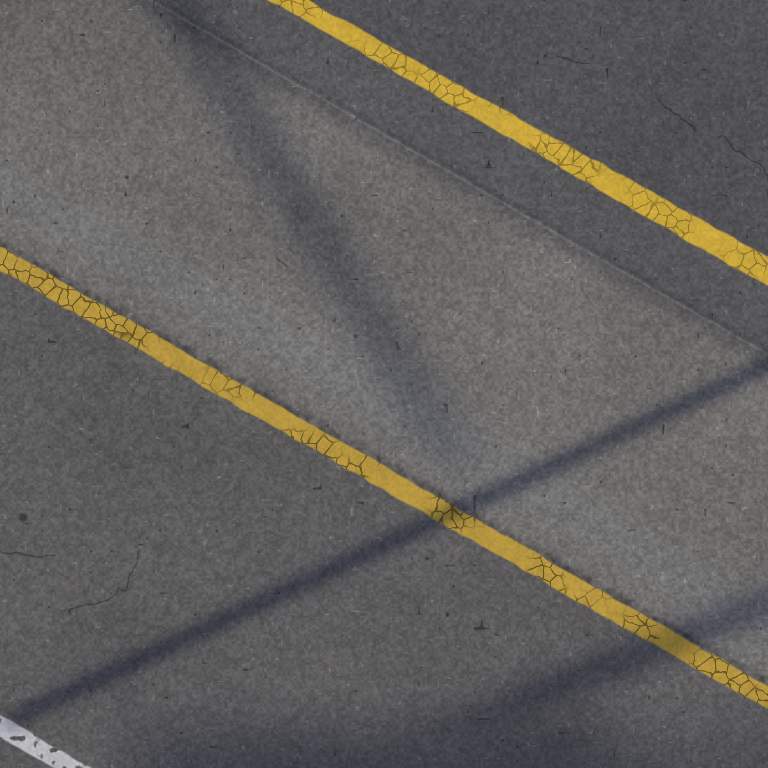
Reproduce this texture procedurally as a Shadertoy shader.

```glsl
const vec3 PALE_ASPHALT = vec3(0.432, 0.422, 0.415);
const vec3 LOWER_ASPHALT = vec3(0.358, 0.352, 0.357);
const vec3 UPPER_ASPHALT = vec3(0.322, 0.318, 0.332);
const vec3 BRIGHT_YELLOW = vec3(0.82, 0.68, 0.25);
const vec3 WORN_YELLOW = vec3(0.74, 0.61, 0.26);
const vec3 WHITE_PAINT = vec3(0.74, 0.74, 0.76);
const vec3 SHADOW_TINT = vec3(0.56, 0.60, 0.72);
const float STRIPE_HALF = 0.0135;
const float EDGE = 0.0018;
const float GRAIN = 0.20;

float hash(vec2 p) {
    vec3 q = fract(vec3(p.xyx) * 0.1031);
    q += dot(q, q.yzx + 33.33);
    return fract((q.x + q.y) * q.z);
}

float noise(vec2 p) {
    vec2 i = floor(p), f = fract(p);
    f = f * f * (3.0 - 2.0 * f);
    return mix(mix(hash(i), hash(i + vec2(1, 0)), f.x),
               mix(hash(i + vec2(0, 1)), hash(i + vec2(1, 1)), f.x), f.y);
}

float fbm(vec2 p) {
    float sum = 0.0, amp = 0.5;
    for (int i = 0; i < 4; i++) {
        sum += amp * noise(p);
        p = mat2(1.6, 1.2, -1.2, 1.6) * p + 7.3;
        amp *= 0.5;
    }
    return sum / 0.9375;
}

// Signed distance to a line, positive on its upper side
float above(vec2 p, vec2 a, vec2 b) {
    vec2 d = normalize(b - a);
    return dot(p - a, vec2(-d.y, d.x));
}

float segment(vec2 p, vec2 a, vec2 b) {
    vec2 d = b - a;
    return length(p - a - d * clamp(dot(p - a, d) / dot(d, d), 0.0, 1.0));
}

float band(float d, float halfWidth, float soft) {
    return 1.0 - smoothstep(halfWidth - soft, halfWidth + soft, abs(d));
}

float gauss(float d, float width) {
    return exp(-d * d / (width * width));
}

// Thin cell borders, one along each crack
float cellCracks(vec2 p) {
    vec2 cell = floor(p);
    float near = 9.0, second = 9.0;
    for (int y = -1; y <= 1; y++)
    for (int x = -1; x <= 1; x++) {
        vec2 c = cell + vec2(x, y);
        float d = length(c + vec2(hash(c), hash(c + 41.7)) - p);
        second = min(second, max(near, d));
        near = min(near, d);
    }
    return 1.0 - smoothstep(0.03, 0.16, second - near);
}

void mainImage(out vec4 fragColor, in vec2 fragCoord) {
    vec2 p = fragCoord / iResolution.xy;
    float edge = max(EDGE, 0.75 / iResolution.y);
    float cloud = fbm(p * 7.0);
    float fine = noise(p * 330.0);
    float wobble = (noise(p * 60.0) - 0.5) * 0.003;

    float upper = above(p, vec2(0.375, 1.0), vec2(1.0, 0.646));
    float lower = above(p, vec2(0.0, 0.664), vec2(1.0, 0.091));
    float seam = above(p, vec2(0.195, 1.0), vec2(1.0, 0.538)) + wobble * 0.6;
    float white = above(p, vec2(0.0, 0.055), vec2(0.1, -0.003));

    // Asphalt zones
    vec3 col = mix(LOWER_ASPHALT, PALE_ASPHALT, smoothstep(-0.006, 0.025, lower));
    col = mix(col, mix(UPPER_ASPHALT, LOWER_ASPHALT, 0.55), smoothstep(-0.035, 0.008, seam));
    col = mix(col, UPPER_ASPHALT, smoothstep(-0.01, 0.02, upper));
    col *= 0.93 + 0.14 * cloud;
    col += vec3(0.018, 0.026, 0.032) * gauss(lower - 0.085, 0.045);
    col *= 1.0 - 0.10 * smoothstep(0.75, 1.05, p.y) * step(seam, 0.0);

    // Stone grain, pale chips and dark pits
    float grain = (fine - 0.5) + 0.7 * (noise(p * 170.0 + 9.0) - 0.5);
    col *= 1.0 + GRAIN * grain;
    col += 0.10 * smoothstep(0.86, 1.0, noise(p * 240.0 + 31.0));
    col *= 1.0 - 0.35 * smoothstep(0.93, 1.0, noise(p * 110.0 + 73.0));

    // Pavement joint
    col *= 1.0 - 0.10 * gauss(seam - 0.005, 0.004);
    col += 0.10 * band(seam, 0.0012, edge) * (0.5 + 0.5 * noise(p * 90.0));

    // Hairline cracks
    vec2 w = p + (vec2(fbm(p * 28.0), fbm(p * 28.0 + 17.0)) - 0.5) * 0.035;
    float crack = segment(w, vec2(0.182, 0.29), vec2(0.165, 0.235));
    crack = min(crack, segment(w, vec2(0.165, 0.235), vec2(0.095, 0.205)));
    crack = min(crack, segment(w, vec2(0.86, 0.87), vec2(0.90, 0.83)));
    crack = min(crack, segment(w, vec2(0.94, 0.815), vec2(1.0, 0.77)));
    crack = min(crack, segment(w, vec2(0.72, 0.922), vec2(0.765, 0.92)));
    crack = min(crack, segment(w, vec2(0.0, 0.29), vec2(0.07, 0.275)));
    crack = min(crack, segment(p, vec2(0.36, 0.664), vec2(0.374, 0.653)));
    col *= 1.0 - 0.38 * band(crack, 0.0008, edge);
    col *= 1.0 - 0.45 * band(length(p - vec2(0.165, 0.769)) + wobble, 0.003, edge);
    col *= 1.0 - 0.35 * band(length(p - vec2(0.03, 0.326)) + wobble, 0.005, 0.003);

    // Painted stripes with worn, cracked surfaces
    float fringe = gauss(lower - 0.017, 0.006) * noise(p * 150.0);
    col *= 1.0 - 0.35 * fringe;
    float veins = cellCracks(p * 62.0 + fbm(p * 40.0)) * smoothstep(0.3, 0.6, noise(p * 24.0));
    float wear = 0.9 + 0.12 * fbm(p * 60.0) + 0.09 * (fine - 0.5);
    float upperHalf = mix(0.0125, 0.0165, smoothstep(0.4, 1.0, p.x));
    col = mix(col, BRIGHT_YELLOW * wear * (1.0 - 0.28 * veins), band(upper + wobble, upperHalf, edge));
    col = mix(col, WORN_YELLOW * wear * (1.0 - 0.42 * veins), band(lower + wobble, STRIPE_HALF, edge));
    float chips = smoothstep(0.25, 0.55, noise(p * 130.0) + 0.25 * fine);
    col = mix(col, WHITE_PAINT * wear, band(white + wobble, 0.012, edge) * chips);

    // Soft curved shadow, crossing pole shadow and lower shade
    float bendX = mix(0.62, 0.235, smoothstep(0.2, 1.15, p.y) * 1.06);
    bendX = mix(bendX, 0.62 - 0.62 * (p.y - 0.37), 0.7);
    float curved = gauss((p.x - bendX) * 0.83, 0.036) * smoothstep(0.33, 0.48, p.y);
    float pole = above(p, vec2(0.0, 0.056), vec2(1.0, 0.525));
    float poleShade = gauss(pole, 0.0145) * smoothstep(0.0, 0.06, p.x + 0.02);
    float wide = above(p, vec2(0.62, 0.065), vec2(1.0, 0.214));
    float wideShade = gauss(wide, 0.027) * smoothstep(0.48, 0.72, p.x);
    float floorShade = (1.0 - smoothstep(0.0, 0.115, p.y + 0.04 * (cloud - 0.5)))
        * smoothstep(0.10, 0.25, p.x) * (1.0 - 0.55 * smoothstep(0.72, 0.95, p.x));
    float shade = 1.0 - (1.0 - 0.50 * curved) * (1.0 - 0.82 * poleShade)
        * (1.0 - 0.72 * wideShade) * (1.0 - 0.70 * floorShade);
    col *= mix(vec3(1.0), SHADOW_TINT, shade);

    fragColor = vec4(clamp(col, 0.0, 1.0), 1.0);
}
```
